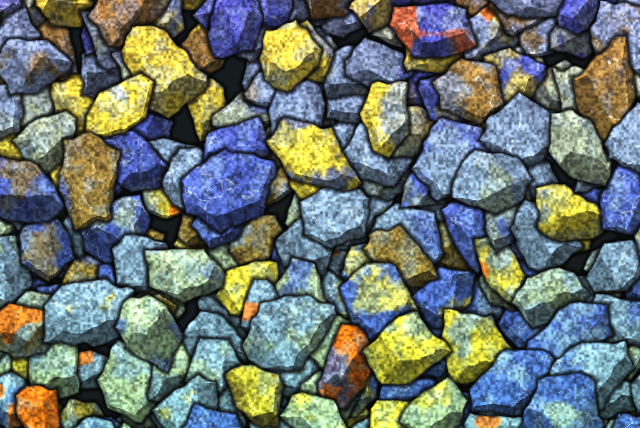
A Shadertoy shader for this texture:

```glsl
const float TAU = 6.2831853;
const int SIDES = 7;
const vec3 SLATE = vec3(0.48, 0.59, 0.69);
const vec3 BLUE = vec3(0.29, 0.37, 0.67);
const vec3 SAGE = vec3(0.61, 0.69, 0.56);
const vec3 YELLOW = vec3(0.86, 0.81, 0.27);
const vec3 BROWN = vec3(0.54, 0.46, 0.23);
const vec3 ORANGE = vec3(0.88, 0.42, 0.13);
const vec3 GAP = vec3(0.09, 0.11, 0.12);
const vec2 LIGHT_DIR = vec2(-0.35, 0.94);

float hash(vec2 p) {
    vec3 q = fract(p.xyx * 0.1031);
    q += dot(q, q.yzx + 33.33);
    return fract((q.x + q.y) * q.z);
}

float noise(vec2 p) {
    vec2 i = floor(p), f = fract(p);
    f = f * f * (3.0 - 2.0 * f);
    return mix(mix(hash(i), hash(i + vec2(1, 0)), f.x),
               mix(hash(i + vec2(0, 1)), hash(i + vec2(1, 1)), f.x), f.y);
}

float fbm(vec2 p) {
    float sum = 0.0, gain = 0.53;
    for (int i = 0; i < 4; i++) {
        sum += gain * noise(p);
        p = mat2(1.6, 1.2, -1.2, 1.6) * p + 17.3;
        gain *= 0.5;
    }
    return sum;
}

mat2 rotation(float a) {
    return mat2(cos(a), sin(a), -sin(a), cos(a));
}

vec3 mineral(float pick) {
    if (pick < 0.32) return SLATE;
    if (pick < 0.59) return BLUE;
    if (pick < 0.74) return SAGE;
    if (pick < 0.88) return YELLOW;
    if (pick < 0.985) return BROWN;
    return ORANGE;
}

// Mineral colour with stains, pale veins and fine grain
vec3 rockColor(vec2 p, vec2 id, float height) {
    vec2 s = p + 9.0 * vec2(hash(id + 3.1), hash(id + 5.7));
    vec3 color = mineral(hash(id + 11.3));
    vec3 stain = mineral(0.98 * hash(id + 23.9));
    color = mix(color, stain, 0.75 * smoothstep(0.52, 0.68, fbm(s * 13.0)));
    color = mix(color, SLATE, 0.4 * smoothstep(0.45, 0.7, fbm(s * 32.0 + 40.0)));
    float rust = smoothstep(0.72, 0.77, noise(s * 16.0 + 70.0));
    color = mix(color, ORANGE, 0.75 * rust * step(0.92, hash(id + 31.0)));
    color += (height - 0.5) * vec3(0.06, -0.08, 0.05);

    float ridge = abs(fbm(s * 17.0 + 25.0) - 0.5);
    float vein = smoothstep(0.02, 0.0, ridge) * noise(s * 30.0);
    color = mix(color, vec3(0.84, 0.87, 0.86), 0.6 * vein);
    float grain = 0.5 * fbm(s * 60.0) + 0.5 * noise(s * 170.0);
    return color * (0.36 + 1.28 * grain);
}

// Paints one faceted stone and its contact shadow over the scene
vec3 paintStone(vec3 scene, vec2 p, vec2 center, vec2 id, float size, float tone) {
    vec2 extent = size * vec2(mix(0.98, 1.3, hash(id + 1.7)), mix(0.72, 0.98, hash(id + 2.3)));
    mat2 turn = rotation(TAU * hash(id + 4.9));
    vec2 q = turn * (p - center) / extent;
    q += 0.12 * (vec2(noise(p * 38.0 + id), noise(p * 38.0 + id + 50.0)) - 0.5);

    float inside = 1e3, top = 1.0, light = 1.05;
    for (int i = 0; i < SIDES; i++) {
        vec2 key = id + float(i) * vec2(7.3, 3.9);
        float angle = TAU * (float(i) + 0.75 * hash(key)) / float(SIDES);
        vec2 normal = vec2(cos(angle), sin(angle));
        vec2 slope = (normal / extent) * turn;
        float gap = mix(0.66, 0.98, hash(key + 13.0)) - dot(q, normal);
        inside = min(inside, gap / length(slope));

        float width = hash(key + 29.0);
        float rise = gap / mix(0.08, 0.75, width * width);
        float facet = 0.82 + 0.36 * dot(normalize(slope), LIGHT_DIR);
        light = mix(light, facet, smoothstep(0.05, -0.05, rise - top));
        top = min(top, rise);
    }

    float aa = 0.75 / iResolution.y;
    scene *= mix(0.20, 1.0, smoothstep(0.0, 0.013, -inside));
    if (inside < -aa) return scene;
    float rim = mix(0.60, 1.0, smoothstep(0.0, 0.006, inside));
    vec3 rock = rockColor(p, id, p.y) * light * rim * tone;
    return mix(scene, rock, smoothstep(-aa, aa, inside));
}

// Scatters stones over a tilted, jittered grid
vec3 paintLayer(vec3 scene, vec2 p, float cell, float tilt, float density, float tone) {
    mat2 grid = rotation(tilt);
    vec2 base = floor(grid * p / cell);
    for (int y = -1; y <= 1; y++)
    for (int x = -1; x <= 1; x++) {
        vec2 slot = base + vec2(x, y);
        vec2 id = slot + 100.0 + 370.0 * tilt;
        if (hash(id + 41.0) > density) continue;
        vec2 jitter = 0.5 + 0.5 * (vec2(hash(id + 6.1), hash(id + 8.3)) - 0.5);
        vec2 center = (slot + jitter) * cell * grid;
        float size = cell * mix(0.60, 0.78, hash(id + 9.7));
        scene = paintStone(scene, p, center, id, size, tone);
    }
    return scene;
}

void mainImage(out vec4 fragColor, in vec2 fragCoord) {
    vec2 p = fragCoord / iResolution.y;
    vec3 color = GAP;
    color = paintLayer(color, p, 0.115, 0.35, 1.0, 0.94);
    color = paintLayer(color, p, 0.125, 1.10, 0.72, 1.02);
    color = paintLayer(color, p, 0.140, 2.05, 0.48, 1.05);
    color = mix(color, smoothstep(0.0, 1.0, color), 0.25) + 0.015;
    fragColor = vec4(clamp(color, 0.0, 1.0), 1.0);
}
```
